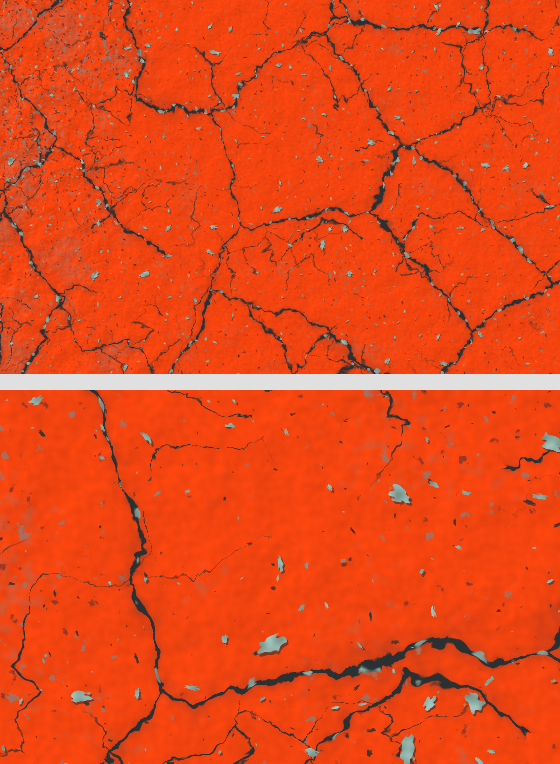
Top, the full canvas; bottom, a detail of the centre.
Write a Shadertoy shader that draws this texture.

```glsl
// Cracked red-orange paint: three sizes of warped Voronoi borders form dark
// branching cracks, over mottled paint strewn with grey-green chips and pits.
// Wear grows towards the left side. Lengths are fractions of canvas height.

const vec3 PAINT = vec3(0.955, 0.265, 0.06);
const vec3 WORN_PAINT = vec3(0.84, 0.33, 0.19);
const vec3 CRACK = vec3(0.17, 0.19, 0.20);
const vec3 CHIP = vec3(0.54, 0.66, 0.63);
const vec3 DUST = vec3(0.62, 0.45, 0.40);
const vec3 RUST = vec3(0.54, 0.21, 0.16);

vec2 hash22(vec2 p) {
    vec3 q = fract(p.xyx * vec3(0.1031, 0.1030, 0.0973));
    q += dot(q, q.yzx + 33.33);
    return fract((q.xx + q.yz) * q.zy);
}

float cornerSlope(vec2 corner, vec2 offset) {
    float angle = 6.2832 * hash22(corner).x;
    return dot(vec2(cos(angle), sin(angle)), offset);
}

// Gradient noise, roughly -1 to 1
float noise(vec2 p) {
    vec2 i = floor(p), f = fract(p), e = vec2(1.0, 0.0);
    vec2 u = f * f * f * (f * (f * 6.0 - 15.0) + 10.0);
    float low = mix(cornerSlope(i, f), cornerSlope(i + e, f - e), u.x);
    float high = mix(cornerSlope(i + e.yx, f - e.yx), cornerSlope(i + 1.0, f - 1.0), u.x);
    return 1.4 * mix(low, high, u.y);
}

float fbm(vec2 p) {
    float sum = 0.0, gain = 0.5;
    for (int i = 0; i < 5; i++) {
        sum += gain * noise(p);
        p = p * 2.03 + 17.3;
        gain *= 0.5;
    }
    return sum;
}

vec2 warp(vec2 p, float frequency, float amount) {
    return p + amount * vec2(fbm(p * frequency), fbm(p * frequency + 37.7));
}

// Share of a pixel covered by a line of the given half width
float lineCover(float dist, float halfWidth, float px) {
    return clamp(0.5 + (halfWidth - dist) / px, 0.0, 1.0)
         - clamp(0.5 - (halfWidth + dist) / px, 0.0, 1.0);
}

// Cracks on Voronoi borders: x = coverage, y = soft rim beside the crack
vec2 cracks(vec2 p, float cellSize, float halfWidth, float kept, float px) {
    vec2 q = p / cellSize, id = floor(q), f = fract(q);
    vec2 nearCell = vec2(0.0), nearPoint = vec2(0.0);
    float best = 9.0;
    for (int y = -1; y <= 1; y++)
    for (int x = -1; x <= 1; x++) {
        vec2 cell = vec2(x, y);
        vec2 point = cell + hash22(id + cell) - f;
        if (dot(point, point) < best) {
            best = dot(point, point);
            nearCell = cell;
            nearPoint = point;
        }
    }
    vec2 result = vec2(0.0);
    for (int y = -2; y <= 2; y++)
    for (int x = -2; x <= 2; x++) {
        vec2 cell = nearCell + vec2(x, y);
        vec2 point = cell + hash22(id + cell) - f;
        vec2 across = point - nearPoint;
        float strength = hash22(id * 2.0 + cell + nearCell + 19.0).x;
        if (dot(across, across) > 0.0001 && strength < kept) {
            float dist = cellSize * dot(0.5 * (point + nearPoint), normalize(across));
            float width = halfWidth * mix(0.45, 1.0, strength / kept);
            float rim = exp(-dist / (2.0 * width + 0.001)) * smoothstep(0.0, 0.003, width);
            result = max(result, vec2(lineCover(dist, width, px), rim));
        }
    }
    return result;
}

// Scattered irregular flakes; largest is a radius in cells, below 0.16
float flakes(vec2 p, float cellSize, float density, float largest, float px) {
    vec2 q = p / cellSize, id = floor(q);
    vec2 place = hash22(id), kind = hash22(id + 71.0);
    float turn = 6.2832 * kind.y, c = cos(turn), s = sin(turn);
    vec2 offset = mat2(c, s, -s, c) * (fract(q) - mix(vec2(0.3), vec2(0.7), place));
    offset *= vec2(0.75, 1.4);
    float size = mix(0.2, 1.0, pow(fract(place.x * 17.0), 3.0));
    float radius = largest * size * smoothstep(0.0, 0.08, density - kind.x) + 0.0001;
    float dist = length(offset) + 0.6 * radius * noise(1.4 * offset / radius + id);
    float cover = clamp(0.5 + (radius - dist) * cellSize / px, 0.0, 1.0);
    return cover * min(1.0, 2.0 * radius * cellSize / px);
}

void mainImage(out vec4 fragColor, in vec2 fragCoord) {
    vec2 p = fragCoord / iResolution.y;
    float px = 1.2 / iResolution.y;
    float wear = smoothstep(0.55, 0.0, p.x + 0.25 * noise(p * 4.0));
    float grime = wear * smoothstep(0.2, 0.5, p.y + 0.15 * noise(p * 6.0));

    // Mottled paint with faint relief
    float mottle = fbm(p * 9.0) + 0.45 * noise(p * 85.0) + 0.35 * wear;
    vec3 color = mix(PAINT, WORN_PAINT, smoothstep(0.2, 0.7, mottle));
    float relief = fbm(p * 15.0) - fbm((p + vec2(0.004, -0.004)) * 15.0);
    color *= 1.0 + relief * mix(0.25, 0.6, wear) + 0.035 * noise(p * 130.0);

    // Fine stains, dust and small dark pits, gathered in patches
    float patches = 0.1 * noise(p * 5.0 + 31.0) + 0.13 * grime;
    float stain = smoothstep(0.38, 0.5, fbm(p * 62.0) + patches);
    float dust = smoothstep(0.36, 0.48, fbm(p * 55.0 + 8.0) + patches);
    color = mix(color, RUST, 0.85 * stain);
    color = mix(color, DUST, 0.9 * dust);
    vec2 strewn = warp(p, 6.0, 0.03);
    float pits = flakes(strewn + 2.2, 0.02, 0.3 + 0.5 * grime, 0.13, px);
    pits = max(pits, flakes(strewn + 6.1, 0.013, 0.06 + 0.6 * grime, 0.155, px));
    color = mix(color, CRACK, 0.85 * pits);

    // Wide, branching and hair cracks with ragged sides
    vec2 bent = warp(warp(p + 3.7, 5.0, 0.065), 17.0, 0.02);
    bent = warp(bent, 48.0, 0.009);
    float ragged = 1.0 + 0.7 * noise(p * 75.0);
    float wide = 0.0042 * (ragged + 0.6 * noise(p * 9.0));
    float branch = 0.0025 * ragged * smoothstep(-0.3, 0.35, noise(p * 4.0 + 11.0) + 0.3 * wear);
    float hair = 0.0014 * ragged * smoothstep(-0.1, 0.45, noise(p * 5.0 + 23.0) + 0.3 * grime);
    vec2 crack = cracks(bent, 0.33, wide, 0.88, px);
    crack = max(crack, cracks(bent + 5.3, 0.18, branch, 0.62, px));
    crack = max(crack, cracks(warp(bent + 9.1, 13.0, 0.02), 0.085, hair, 0.55, px));
    color = mix(color, RUST, 0.6 * crack.y);
    color = mix(color, CRACK, crack.x);

    // Pale chips: loose ones with a shadow, and debris lodged in cracks
    float shadow = flakes(strewn + vec2(-0.0015, 0.002), 0.06, 0.55, 0.155, px);
    float chips = flakes(strewn, 0.06, 0.55, 0.155, px);
    chips = max(chips, flakes(strewn + 4.4, 0.026, 0.25 + 0.45 * grime, 0.155, px));
    chips = max(chips, flakes(strewn + 8.3, 0.014, 0.05 + 0.45 * grime, 0.155, px));
    float debris = smoothstep(0.26, 0.42, crack.y * (noise(p * 52.0 + 5.0) + 0.08));
    color = mix(color, CRACK, 0.6 * shadow);
    vec3 chipColor = CHIP * (1.0 + 0.25 * noise(p * 90.0));
    color = mix(color, chipColor, max(chips, 0.85 * debris));

    fragColor = vec4(clamp(color, 0.0, 1.0), 1.0);
}
```
